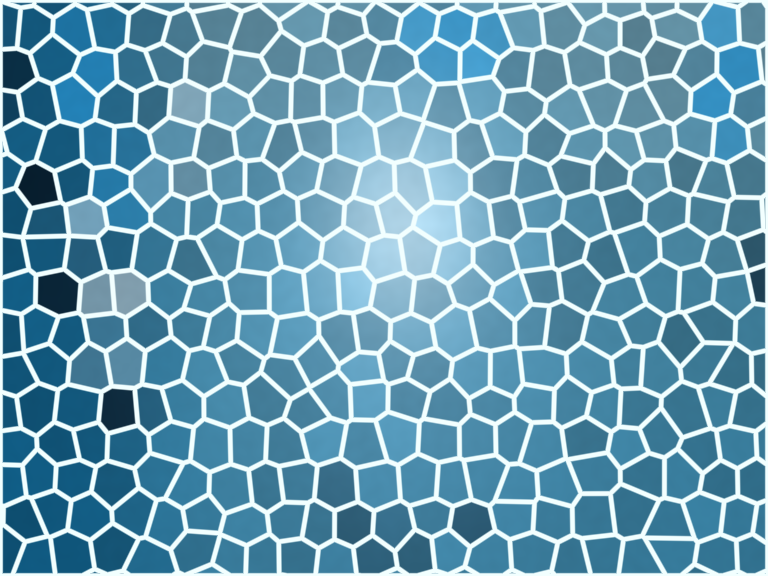
A Shadertoy shader for this background:

```glsl
// Blue stained-glass mosaic: pale leading around irregular cells, lit by a soft central glow.

const float CELL_SIZE = 0.0655;    // all lengths are in canvas heights
const float JITTER = 0.54;
const float LEAD_HALF_WIDTH = 0.0043;
const float FRAME_WIDTH = 0.005;

const vec3 LEAD = vec3(0.95, 1.00, 1.00);
const vec3 TEAL = vec3(0.22, 0.45, 0.55);
const vec3 SLATE = vec3(0.37, 0.54, 0.61);
const vec3 SEA = vec3(0.19, 0.46, 0.59);
const vec3 DEEP_BLUE = vec3(0.04, 0.32, 0.47);
const vec3 SKY = vec3(0.37, 0.62, 0.75);
const vec3 ICE = vec3(0.77, 0.90, 0.97);
const vec3 AZURE = vec3(0.15, 0.57, 0.81);
const vec3 INK = vec3(0.02, 0.10, 0.16);
const vec3 PEARL = vec3(0.67, 0.74, 0.78);

vec2 hash22(vec2 p) {
    vec3 q = fract(vec3(p.xyx) * vec3(0.1031, 0.1030, 0.0973));
    q += dot(q, q.yzx + 33.33);
    return fract((q.xx + q.yz) * q.zy);
}

float cornerSlope(vec2 corner, vec2 offset) {
    return dot(hash22(corner + 50.0) * 2.0 - 1.0, offset);
}

// Gradient noise, roughly -0.7 to 0.7
float gradientNoise(vec2 p) {
    vec2 i = floor(p), f = fract(p);
    vec2 u = f * f * f * (f * (f * 6.0 - 15.0) + 10.0);
    vec2 e = vec2(1.0, 0.0);
    float low = mix(cornerSlope(i, f), cornerSlope(i + e, f - e), u.x);
    float high = mix(cornerSlope(i + e.yx, f - e.yx), cornerSlope(i + 1.0, f - 1.0), u.x);
    return mix(low, high, u.y);
}

// Jittered site of a staggered grid
vec2 cellSite(vec2 id) {
    float stagger = 0.5 * mod(id.y, 2.0);
    return id + vec2(stagger, 0.5) + (hash22(id + 17.0) - 0.5) * JITTER;
}

// Returns the nearest site (xy) and the distance to the cell border (z)
vec3 voronoi(vec2 p) {
    vec2 base = floor(p), nearest = vec2(0.0);
    float best = 1e5, border = 1e5;
    for (int k = 0; k < 25; k++) {
        vec2 site = cellSite(base + vec2(k % 5 - 2, k / 5 - 2));
        float d = dot(site - p, site - p);
        if (d < best) { best = d; nearest = site; }
    }
    for (int k = 0; k < 25; k++) {
        vec2 site = cellSite(base + vec2(k % 5 - 2, k / 5 - 2));
        vec2 gap = site - nearest;
        if (dot(gap, gap) > 1e-4)
            border = min(border, dot(0.5 * (site + nearest) - p, normalize(gap)));
    }
    return vec3(nearest, border);
}

float softSpot(vec2 p, vec2 centre, vec2 radius) {
    vec2 q = (p - centre) / radius;
    return exp(-dot(q, q));
}

// Flat-topped spot, so that whole panes take the tint
float patchSpot(vec2 p, vec2 centre, vec2 radius) {
    vec2 q = (p - centre) / radius;
    float d = dot(q, q);
    return exp(-d * d);
}

// Colour of a pane whose site lies at c
vec3 paneColour(vec2 c) {
    vec3 col = mix(TEAL, SLATE, smoothstep(0.4, 0.95, c.y + 0.3 * gradientNoise(c * 4.0)));
    col = mix(col, SEA, 0.7 * smoothstep(0.45, 0.1, c.y));
    col = mix(col, DEEP_BLUE, 0.9 * smoothstep(0.42, 0.12, c.x));

    // Bright blue panes along the top and upper corners
    float azure = patchSpot(c, vec2(0.78, 0.92), vec2(0.11, 0.09));
    azure += patchSpot(c, vec2(0.145, 0.87), vec2(0.04, 0.10));
    azure += patchSpot(c, vec2(1.26, 0.86), vec2(0.05, 0.13));
    azure += 0.5 * patchSpot(c, vec2(0.20, 0.70), vec2(0.06, 0.09));
    col = mix(col, AZURE, 0.85 * min(azure, 1.0));

    // Dark panes at the left, lower middle and right edge
    float ink = patchSpot(c, vec2(0.12, 0.50), vec2(0.04, 0.065));
    ink += patchSpot(c, vec2(0.065, 0.67), vec2(0.04));
    ink += patchSpot(c, vec2(0.22, 0.30), vec2(0.05));
    ink += 0.7 * patchSpot(c, vec2(0.02, 0.85), vec2(0.05));
    ink += 0.75 * patchSpot(c, vec2(0.84, 0.09), vec2(0.05, 0.045));
    ink += 0.6 * patchSpot(c, vec2(0.60, 0.13), vec2(0.04));
    ink += 0.5 * patchSpot(c, vec2(0.66, 0.06), vec2(0.09, 0.05));
    ink += 0.6 * patchSpot(c, vec2(1.32, 0.52), vec2(0.03, 0.06));
    col = mix(col, INK, min(ink, 0.95));

    // Pearly panes on the left
    float pearl = patchSpot(c, vec2(0.21, 0.465), vec2(0.06, 0.035));
    pearl += 0.8 * patchSpot(c, vec2(0.13, 0.60), vec2(0.04));
    pearl += 0.8 * patchSpot(c, vec2(0.35, 0.80), vec2(0.04));
    pearl += 0.5 * patchSpot(c, vec2(0.32, 0.71), vec2(0.08, 0.05));
    pearl += 0.5 * patchSpot(c, vec2(0.19, 0.37), vec2(0.04, 0.05));
    return mix(col, PEARL, min(pearl, 0.95));
}

// Broad halo with a brighter core
vec3 addGlow(vec3 col, vec2 p) {
    col = mix(col, SKY, 0.85 * softSpot(p, vec2(0.69, 0.50), vec2(0.34, 0.42)));
    return mix(col, ICE, 0.85 * softSpot(p, vec2(0.70, 0.61), vec2(0.14, 0.18)));
}

void mainImage(out vec4 fragColor, in vec2 fragCoord) {
    vec2 p = fragCoord / iResolution.y;
    float pixel = 1.0 / iResolution.y;
    vec3 cell = voronoi(p / CELL_SIZE);
    vec2 centre = cell.xy * CELL_SIZE;

    // Pane tint, light and faint grain
    vec3 col = addGlow(paneColour(centre), mix(p, centre, 0.4));
    float tone = hash22(floor(cell.xy * 64.0)).x - 0.5;
    col *= 1.0 + 0.2 * tone + 0.03 * gradientNoise(p * 45.0);

    // Leading and outer frame
    float lead = cell.z * CELL_SIZE - LEAD_HALF_WIDTH;
    vec2 edge = min(p, iResolution.xy / iResolution.y - p);
    lead = min(lead, min(edge.x, edge.y) - FRAME_WIDTH);
    col = mix(LEAD, col, smoothstep(-pixel, pixel, lead));
    fragColor = vec4(clamp(col, 0.0, 1.0), 1.0);
}
```
